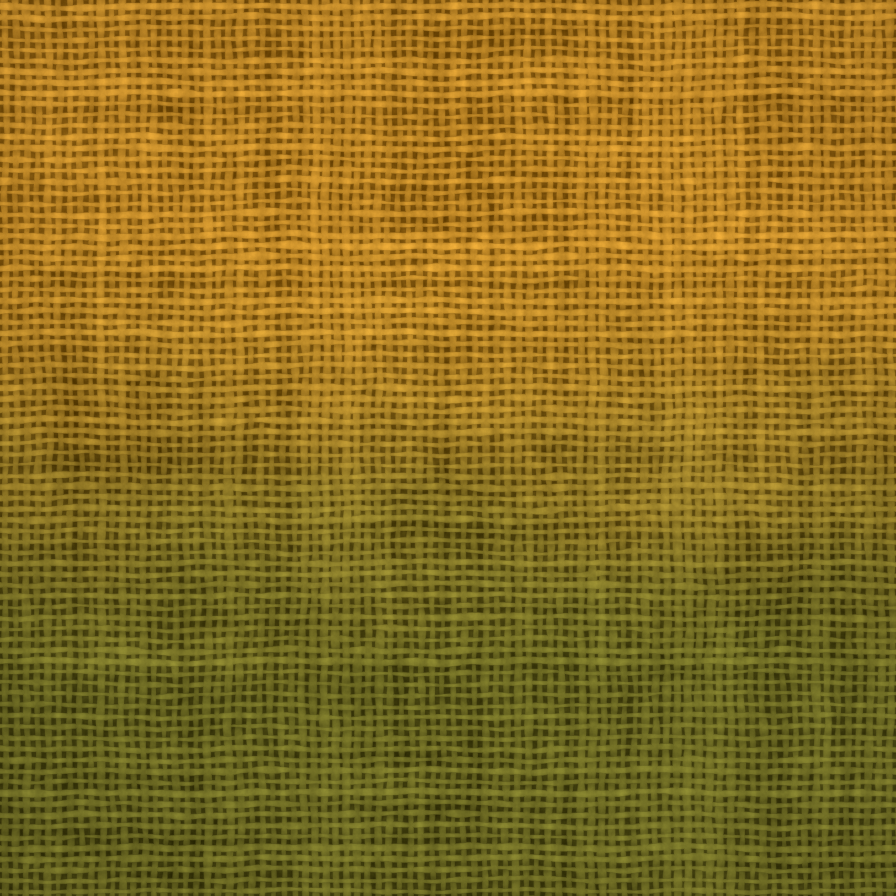
A WebGL 1 fragment shader for this texture:

```glsl
precision highp float;
// Coarse plain-weave burlap, dyed from golden ochre down to olive green.
uniform vec2 u_resolution;

#define THREADS vec2(84.0, 82.0)
#define WARP_HALF_WIDTH 0.34
#define WEFT_HALF_WIDTH 0.27
#define WIDTH_VARIATION 0.13
#define WOBBLE 0.20
#define OVER_UNDER 0.09
#define FUZZ 0.17
#define STREAKS 0.15
#define GOLD_LIGHT vec3(0.90, 0.65, 0.21)
#define GOLD_DARK vec3(0.42, 0.27, 0.02)
#define OLIVE_LIGHT vec3(0.54, 0.53, 0.19)
#define OLIVE_DARK vec3(0.20, 0.19, 0.03)

float hash(vec2 p) {
  vec3 q = fract(vec3(p.xyx) * 0.1031);
  q += dot(q, q.yzx + 33.33);
  return fract((q.x + q.y) * q.z);
}

vec2 gradient(vec2 cell) {
  float angle = 6.28318 * hash(cell);
  return vec2(cos(angle), sin(angle));
}

// Gradient noise, roughly -0.7 to 0.7.
float noise(vec2 p) {
  vec2 i = floor(p), f = fract(p);
  vec2 s = f * f * f * (f * (f * 6.0 - 15.0) + 10.0);
  vec2 e = vec2(1.0, 0.0);
  float low = mix(dot(gradient(i), f), dot(gradient(i + e), f - e), s.x);
  float high = mix(dot(gradient(i + e.yx), f - e.yx),
                   dot(gradient(i + 1.0), f - 1.0), s.x);
  return mix(low, high, s.y);
}

float fbm(vec2 p) {
  float sum = 0.0, amplitude = 0.6;
  for (int k = 0; k < 4; k++) {
    sum += amplitude * noise(p);
    p = p * 2.03 + 17.3;
    amplitude *= 0.5;
  }
  return sum;
}

// Rounded yarn: x is coverage, y is the lit height across its width.
vec2 yarn(float offset, float halfWidth, float pixel) {
  float d = abs(offset);
  float soft = 0.07 + 0.5 * pixel;
  float cover = 1.0 - smoothstep(halfWidth - soft, halfWidth + soft, d);
  float dome = sqrt(max(0.0, 1.0 - d * d / (halfWidth * halfWidth)));
  return vec2(cover, dome);
}

void main() {
  vec2 uv = gl_FragCoord.xy / u_resolution;
  vec2 pixel = THREADS / u_resolution;
  vec2 grid = uv * THREADS;

  // Threads drift slowly and wander a little at each crossing.
  vec2 p = grid + WOBBLE * vec2(
    noise(grid * vec2(0.9, 0.35)) + 2.0 * noise(grid * 0.09 + 40.0),
    noise(grid * vec2(0.35, 0.9) + 70.0) + 2.0 * noise(grid * 0.09 + 90.0));
  vec2 id = floor(p), across = fract(p) - 0.5;

  // Each yarn has its own thickness, with slubs along its length.
  float warpSlub = hash(vec2(id.x, 211.0)) - 0.5
                 + noise(vec2(id.x * 7.3, p.y * 0.45));
  float weftSlub = hash(vec2(id.y, 419.0)) - 0.5
                 + noise(vec2(p.x * 0.45, id.y * 7.3 + 300.0));
  vec2 warp = yarn(across.x, WARP_HALF_WIDTH + WIDTH_VARIATION * warpSlub, pixel.x);
  vec2 weft = yarn(across.y + 0.04, WEFT_HALF_WIDTH + WIDTH_VARIATION * weftSlub, pixel.y);

  // Alternate over and under at neighbouring crossings.
  vec2 parity = 1.0 - 2.0 * mod(id, 2.0);
  float warpLift = parity.x * sin(3.14159 * p.y);
  float weftLift = -parity.y * sin(3.14159 * p.x);
  float warpTone = warp.x * (0.40 + 0.20 * warp.y + OVER_UNDER * warpLift + 0.12 * warpSlub);
  float weftTone = weft.x * (0.46 + 0.29 * weft.y + OVER_UNDER * weftLift + 0.12 * weftSlub);
  float tone = max(warpTone, weftTone) + 0.10 * min(warpTone, weftTone);

  // Backing fibres in the gaps, loose fuzz, long streaks and broad mottling.
  tone = max(tone, 0.10 + 0.12 * noise(grid * 0.8 + 150.0));
  tone += FUZZ * fbm(grid * 2.1 + 25.0);
  tone += STREAKS * (noise(grid * vec2(0.9, 0.035) + 500.0)
                   + noise(grid * vec2(0.035, 0.9) + 620.0));
  tone += 0.14 * fbm(uv * 7.0 + 12.0);

  // Uneven dye front from olive to gold.
  float front = uv.y + 0.08 * fbm(uv * vec2(4.0, 6.0) + 8.0);
  float dye = smoothstep(0.22, 0.76, front);
  vec3 dark = mix(OLIVE_DARK, GOLD_DARK, dye);
  vec3 light = mix(OLIVE_LIGHT, GOLD_LIGHT, dye);
  vec3 color = mix(dark, light, clamp(tone, -0.15, 1.12));

  // Gentle darkening toward the edges.
  vec2 edge = uv - 0.5;
  color *= 1.03 - 0.22 * dot(edge, edge);
  gl_FragColor = vec4(clamp(color, 0.0, 1.0), 1.0);
}
```
